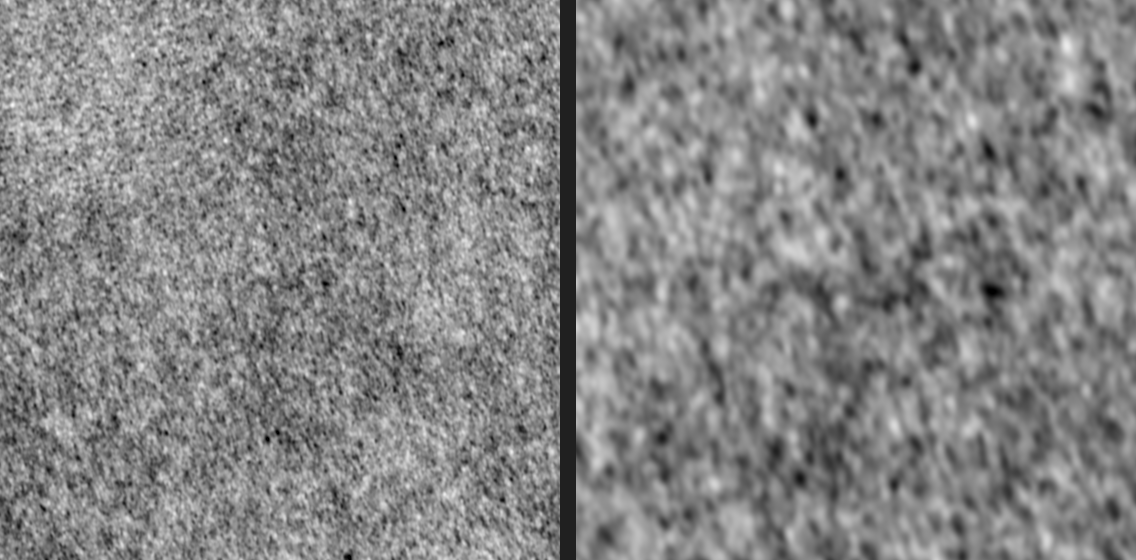
Left: the whole. Right: its middle third, enlarged.
Reproduce this texture procedurally as a Shadertoy shader.

```glsl
// Soft grey mineral grain: fine slanted speckle over faint cloudy patches.

const float MEAN_GREY = 0.537;
const float SLANT = 0.36;         // lean of the grain from vertical, radians

vec3 hash3(vec3 p) {
    p = fract(p * vec3(0.1031, 0.1030, 0.0973));
    p += dot(p, p.yxz + 33.33);
    return fract((p.xxy + p.yxx) * p.zyx);
}

vec2 rotate(vec2 p, float angle) {
    float c = cos(angle), s = sin(angle);
    return vec2(c * p.x + s * p.y, c * p.y - s * p.x);
}

// Cellular noise of soft light and dark spots, scaled to unit deviation.
// cells: spots per canvas across and along the grain.
float speckle(vec2 uv, vec2 cells, float angle, float seed) {
    vec2 p = rotate(uv, angle) * cells + seed * 7.31;
    vec2 cell = floor(p);
    float sum = 0.0;
    for (int y = -1; y <= 1; y++)
    for (int x = -1; x <= 1; x++)
    for (int k = 0; k < 2; k++) {
        vec2 id = cell + vec2(x, y);
        vec3 spot = hash3(vec3(id, seed * 13.7 + float(k) * 5.3));
        vec2 d = p - id - spot.xy;
        float falloff = max(1.0 - dot(d, d), 0.0);
        sum += (2.0 * spot.z - 1.0) * falloff * falloff * falloff;
    }
    return sum * 1.83;
}

// Blend of two independent noises that keeps their contrast constant.
float blendNoise(float a, float b, float t) {
    return mix(a, b, t) / length(vec2(1.0 - t, t));
}

void mainImage(out vec4 fragColor, in vec2 fragCoord) {
    vec2 uv = fragCoord / iResolution.xy;

    // Rounder grain toward the upper left, slanted streaks elsewhere
    float cornerDistance = length(uv - vec2(0.0, 1.0));
    float streakiness = smoothstep(0.2, 0.75, cornerDistance);
    float roundGrain = speckle(uv, vec2(112.0, 104.0), -0.5, 1.0);
    float streakGrain = speckle(uv, vec2(122.0, 70.0), SLANT, 2.0);
    float grain = blendNoise(roundGrain, streakGrain, streakiness);

    // Finer and coarser layers
    float fineGrain = speckle(uv, vec2(180.0, 128.0), SLANT * 0.6, 3.0);
    float clumps = speckle(uv, vec2(48.0, 34.0), SLANT, 4.0);
    float patches = speckle(uv, vec2(15.0, 12.0), -0.6, 5.0);
    float clouds = speckle(uv, vec2(5.0, 4.0), -0.8, 6.0);

    float tone = 0.077 * grain + 0.060 * fineGrain + 0.040 * clumps
               + 0.028 * patches + 0.022 * clouds;

    // Pale corner, and darks that reach a little further than lights
    tone += 0.09 * (1.0 - smoothstep(0.0, 0.5, cornerDistance)) - 0.008;
    tone -= 0.35 * tone * tone;

    fragColor = vec4(vec3(clamp(MEAN_GREY + tone, 0.0, 1.0)), 1.0);
}
```
